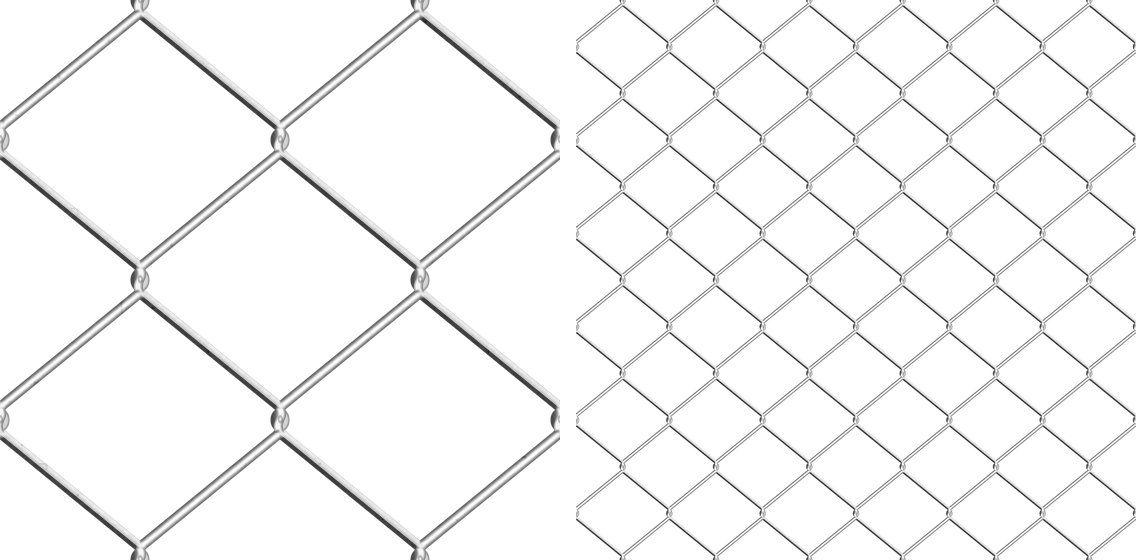
Left, the tile; right, the same tile 3 across and 3 down.
Give the GLSL for this pattern, as a Shadertoy shader.

```glsl
// Chain-link fence of shiny galvanised wire on white, two by two diamonds, tiling

float hash(vec2 cell) {
    return fract(sin(dot(cell, vec2(127.1, 311.7))) * 43758.5453);
}

// Value noise that wraps after "period" cells
float wrapNoise(vec2 p, float period) {
    vec2 i = floor(p), f = fract(p);
    f = f * f * (3.0 - 2.0 * f);
    vec2 lo = mod(i, period), hi = mod(i + 1.0, period);
    return mix(mix(hash(lo), hash(vec2(hi.x, lo.y)), f.x),
               mix(hash(vec2(lo.x, hi.y)), hash(hi), f.x), f.y);
}

// Offset from the nearest joint of the staggered lattice
vec2 fromJoint(vec2 p) {
    vec2 a = p - vec2(0.5, 0.0), b = p - vec2(0.0, 0.5);
    a -= round(a);
    b -= round(b);
    return abs(a.x) + abs(a.y) < abs(b.x) + abs(b.y) ? a : b;
}

// Tone across a wire; h runs from -1 at the lower edge to 1 at the upper edge
float risingTone(float h) {
    return 1.0 - 0.62 * smoothstep(0.0, 0.95, h) - 0.58 * smoothstep(0.05, 1.0, -h);
}

float fallingTone(float h) {
    float lit = mix(0.78, 0.92, smoothstep(-0.1, 0.6, h)) - 0.1 * smoothstep(0.75, 1.0, h);
    return mix(0.25, lit, smoothstep(-0.3, -0.08, h));
}

// Tone and coverage of the hooked knot where two wires cross
vec2 knot(vec2 q, float px) {
    // Back loop: dark on the left, pale with a grey rim on the right
    float r = length(q / vec2(0.034, 0.042));
    float cover = 1.0 - smoothstep(-px, px, (r - 1.0) * 0.034);
    float tone = mix(0.3, 0.84, smoothstep(-0.026, 0.008, q.x));
    tone -= 0.3 * smoothstep(0.72, 1.0, r) * smoothstep(0.0, 0.02, q.x);

    // Front strand: a slight S-bend, bright along its middle
    float s = (q.x - 0.006 * sin(q.y * 70.0)) / 0.0165;
    float strandTone = 0.97 - 0.42 * smoothstep(0.3, 1.0, abs(s + 0.1));
    float strand = (1.0 - smoothstep(-px, px, (abs(s) - 1.0) * 0.0165))
                 * (1.0 - smoothstep(0.036, 0.05, abs(q.y)));
    tone = mix(tone, strandTone, strand);

    // Small oval dent, and shadow under the bend
    float dent = abs(length((q - vec2(0.001, 0.003)) * vec2(1.0, 0.6)) - 0.006);
    tone -= 0.28 * (1.0 - smoothstep(0.0, 0.003 + px, dent));
    tone -= 0.4 * (1.0 - smoothstep(0.0, 0.012, length(q - vec2(-0.008, -0.041))));
    return vec2(tone, max(cover, strand));
}

void mainImage(out vec4 fragColor, in vec2 fragCoord) {
    vec2 uv = fragCoord / iResolution.xy;
    float px = 1.4 / iResolution.y;
    vec2 q = fromJoint(uv * 2.0);

    // Straight wires: one mirrored line serves all four arms of a joint
    float d = dot(abs(q) - vec2(0.0, 0.046), vec2(-0.632, 0.775));
    float side = q.y < 0.0 ? -1.0 : 1.0;
    float h = side * d / 0.0185;
    float rising = smoothstep(-0.004, 0.004, q.x * side);
    float wire = 1.0 - smoothstep(-px, px, abs(d) - 0.0185);
    float tone = mix(fallingTone(h), risingTone(h), rising);

    // Glint where the arms meet
    float glint = 1.0 - smoothstep(0.004, 0.022, length(q - vec2(0.004, 0.048 * side)));
    tone = mix(tone, 0.95, 0.75 * glint);

    // Fine zinc grain and a few faint nicks
    float grain = wrapNoise(uv * 160.0, 160.0);
    tone += 0.05 * (grain - 0.5);
    tone -= 0.12 * smoothstep(0.9, 1.0, wrapNoise(uv * 90.0 + 0.5, 90.0));

    float shade = mix(1.0, tone, wire);
    vec2 link = knot(q, px);
    shade = mix(shade, link.x, link.y);
    fragColor = vec4(vec3(clamp(shade, 0.0, 1.0)), 1.0);
}
```
